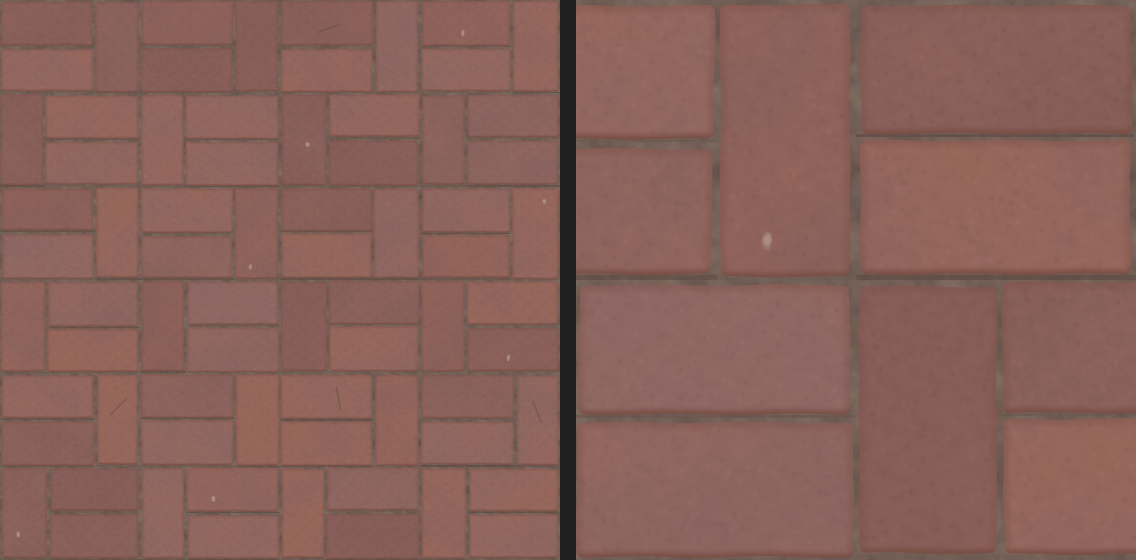
Left: the whole. Right: its middle third, enlarged.
This texture is drawn by a Shadertoy shader. Its source:

```glsl
// Clay brick paving: each cell holds one upright brick beside two flat ones,
// and the order flips from row to row. Bricks are jittered rounded boxes over
// sandy joints, with layered-sine mottling and cellular pits for wear.

#define REPEATS_ACROSS 4.0
#define JOINT 0.055                  // joint width, in brick widths
#define CORNER 0.05                  // corner radius, in brick widths
#define SEAM_JITTER 0.11             // wander of the seams inside a cell
#define GRAIN_SCALE 13.0             // pits per brick width
#define WARM_CLAY vec3(0.590, 0.400, 0.355)
#define MAUVE_CLAY vec3(0.555, 0.408, 0.393)
#define DARK_CLAY vec3(0.525, 0.365, 0.345)
#define RIM_CLAY vec3(0.470, 0.300, 0.260)
#define SAND vec3(0.500, 0.420, 0.380)
#define SHADOW vec3(0.380, 0.310, 0.280)
#define CHIP vec3(0.700, 0.610, 0.570)

float hash(vec2 p) {
    vec3 h = fract(vec3(p.xyx) * 0.1031);
    h += dot(h, h.yzx + 33.33);
    return fract((h.x + h.y) * h.z);
}

vec2 hash2(vec2 p) {
    return vec2(hash(p + 17.3), hash(p + 61.7));
}

// Layered sines, each octave turned and bent by the last; about -1 to 1
float mottle(vec2 p) {
    float sum = 0.0, amp = 0.5;
    for (int i = 0; i < 4; i++) {
        sum += amp * sin(p.x + 1.3 * sin(p.y)) * cos(p.y - 0.7 * sin(p.x));
        p = mat2(1.5, 1.1, -1.1, 1.5) * p + 2.7;
        amp *= 0.6;
    }
    return sum;
}

// Cellular grain: x = distance to the nearest point, y = its random value
vec2 cellular(vec2 p) {
    vec2 best = vec2(9.0, 0.0), base = floor(p);
    for (int j = -1; j <= 1; j++)
    for (int i = -1; i <= 1; i++) {
        vec2 c = base + vec2(i, j);
        float dist = length(c + hash2(c) - p);
        if (dist < best.x) best = vec2(dist, hash(c + 5.1));
    }
    return best;
}

float roundBox(vec2 p, vec2 halfSize, float r) {
    vec2 d = abs(p) - halfSize + r;
    return length(max(d, 0.0)) + min(max(d.x, d.y), 0.0) - r;
}

float segment(vec2 p, vec2 halfSpan) {
    float t = clamp(dot(p, halfSpan) / dot(halfSpan, halfSpan), -1.0, 1.0);
    return length(p - halfSpan * t);
}

void mainImage(out vec4 fragColor, in vec2 fragCoord) {
    float units = 3.0 * REPEATS_ACROSS;
    float px = units / iResolution.y;
    vec2 q = fragCoord / iResolution.xy * units;

    // Cell of three by two brick widths, and the seams inside it
    vec2 cell = floor(q / vec2(3.0, 2.0));
    vec2 origin = cell * vec2(3.0, 2.0);
    vec2 p = q - origin;
    bool uprightFirst = mod(cell.y, 2.0) < 0.5;
    vec2 wander = SEAM_JITTER * (hash2(cell) - 0.5);
    float split = (uprightFirst ? 1.0 : 2.0) + wander.x;
    float middle = 1.0 + 0.6 * wander.y;
    bool left = p.x < split, top = p.y > middle;
    bool upright = left == uprightFirst;

    // Corners of the brick under this point
    vec2 lo = vec2(left ? 0.0 : split, !upright && top ? middle : 0.0);
    vec2 hi = vec2(left ? split : 3.0, !upright && !top ? middle : 2.0);
    vec2 id = origin + floor(lo + 0.5);
    lo += JOINT * (0.3 + 0.6 * hash2(id));
    hi -= JOINT * (0.3 + 0.6 * hash2(id + 31.0));
    vec2 local = p - 0.5 * (lo + hi);
    float wobble = 0.006 * sin(q.x * 7.0 + 2.0 * sin(q.y * 5.0));
    float d = roundBox(local, 0.5 * (hi - lo), CORNER) + wobble;

    // Clay: one tint per brick, clouds, fine pits
    float cloud = mottle(q * 1.7 + 20.0 * hash(id + 3.0));
    float fine = mottle(q * 19.0);
    vec3 clay = mix(WARM_CLAY, MAUVE_CLAY, clamp(hash(id + 7.0) + 0.45 * cloud, 0.0, 1.0));
    float darkness = smoothstep(0.35, 1.0, hash(id + 11.0)) + 0.3 * cloud;
    clay = mix(clay, DARK_CLAY, clamp(darkness, 0.0, 1.0));
    vec2 grain = cellular(q * GRAIN_SCALE);
    float pit = smoothstep(0.4, 0.1, grain.x) * (grain.y - 0.45);
    clay *= 1.0 + 0.025 * fine - 0.07 * pit;

    // Worn rim, deepest along the lower edge
    float rim = smoothstep(-0.075, 0.0, d);
    float lower = smoothstep(0.07, 0.0, p.y - lo.y);
    clay = mix(clay, RIM_CLAY, rim * (0.35 + 0.55 * lower));

    // Rare pale chips and fine dark twigs
    vec2 place = (hash2(id + 43.0) - 0.5) * (hi - lo) * 0.75;
    vec2 chipPos = (local - place) * vec2(1.0, 0.7);
    float chip = smoothstep(0.055, 0.02, length(chipPos) + 0.02 * fine);
    clay = mix(clay, CHIP, 0.75 * chip * step(0.8, hash(id + 71.0)));
    float angle = 6.28 * hash(id + 83.0);
    float twig = segment(local + 0.4 * place, 0.24 * vec2(cos(angle), sin(angle)));
    twig = smoothstep(0.008 + px, 0.004, twig) * step(0.93, hash(id + 97.0));
    clay = mix(clay, SHADOW, 0.5 * twig);

    // Sandy joint, shaded beneath each brick
    float shade = smoothstep(0.01, -0.01, p.y - lo.y) * (0.4 + 0.6 * hash(id + 53.0));
    shade = max(shade, 0.45 + 0.5 * mottle(q * 6.0));
    vec3 joint = mix(SAND, SHADOW, clamp(shade, 0.0, 1.0)) * (1.0 + 0.08 * fine);

    float cover = smoothstep(0.7 * px, -0.7 * px, d);
    fragColor = vec4(mix(joint, clay, cover), 1.0);
}
```
